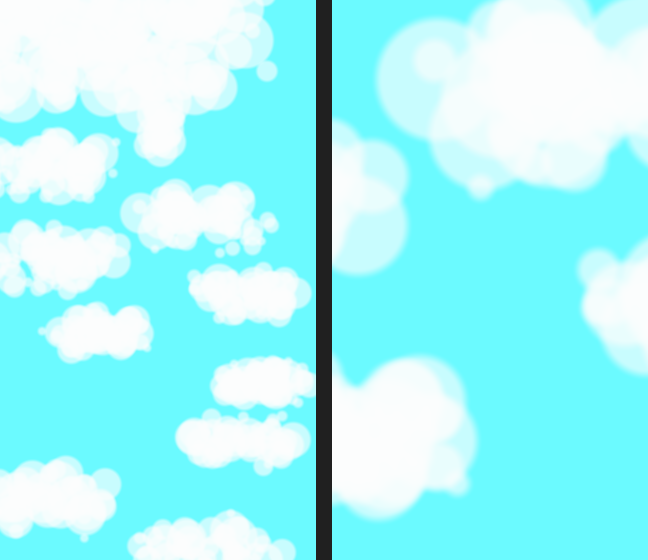
Left: the whole. Right: its middle third, enlarged.
Reproduce this texture procedurally as a WebGL 1 fragment shader.

```glsl
precision highp float;
// Soft white clouds, dabbed from translucent round puffs, on a flat cyan sky.

uniform vec2 u_resolution;

float hash(float n) {
  return fract(sin(n * 91.7) * 4375.5);
}

// Share of sky still visible through one cloud of overlapping puffs.
float skyThroughCloud(vec2 p, vec2 center, vec2 halfSize, float puffs, float seed) {
  vec2 q = p - center;
  if (any(greaterThan(abs(q), halfSize * 1.2 + 0.03))) return 1.0;

  float sky = 1.0;
  for (int i = 0; i < 130; i++) {
    float n = float(i);
    if (n >= puffs) break;
    float id = n + seed * 131.0;

    // Spiral placement, squared off slightly and thinning towards the rim.
    float angle = n * 2.4 + seed + hash(id + 0.3);
    vec2 dir = vec2(cos(angle), sin(angle));
    dir = sign(dir) * pow(abs(dir), vec2(0.83));
    float reach = pow((n + 0.5) / puffs, 0.52) * mix(0.86, 1.14, hash(id + 0.6));

    // Many small puffs among a few broad ones.
    float size = hash(id + 0.8);
    float radius = sqrt(halfSize.y) * mix(0.04, 0.19, size);
    float d = length(q - dir * reach * (halfSize - radius));
    float dab = 1.0 - smoothstep(radius - 0.008, radius + 0.005, d);
    sky *= 1.0 - 0.64 * dab;
  }
  return sky;
}

void main() {
  vec2 p = gl_FragCoord.xy / u_resolution.x;
  float sky = 1.0;

  // Small clouds climb the canvas, alternating between right and left.
  for (int i = 0; i < 9; i++) {
    float k = float(i);
    float wave = sin(0.9 * k - 1.7);
    float side = mod(k + step(2.5, k), 2.0);
    vec2 center = vec2(mix(0.75, 0.22, side) + 0.1 * wave,
                       0.075 + 0.15 * k + 0.045 * wave);
    float halfWidth = 0.225 - 0.04 * wave;
    vec2 halfSize = halfWidth * vec2(1.0, mix(0.49, 0.53, side));
    sky *= skyThroughCloud(p, center, halfSize, 46.0, k + 1.0);
  }

  // Large cloud bank at the top, with a drooping tail.
  sky *= skyThroughCloud(p, vec2(0.3, 1.66), vec2(0.57, 0.29), 130.0, 12.0);
  sky *= skyThroughCloud(p, vec2(0.51, 1.37), vec2(0.09, 0.14), 18.0, 15.0);

  vec3 skyColor = vec3(0.42, 0.98, 1.0);
  vec3 cloudColor = vec3(0.988, 0.992, 0.992);
  gl_FragColor = vec4(mix(cloudColor, skyColor, sky), 1.0);
}
```
